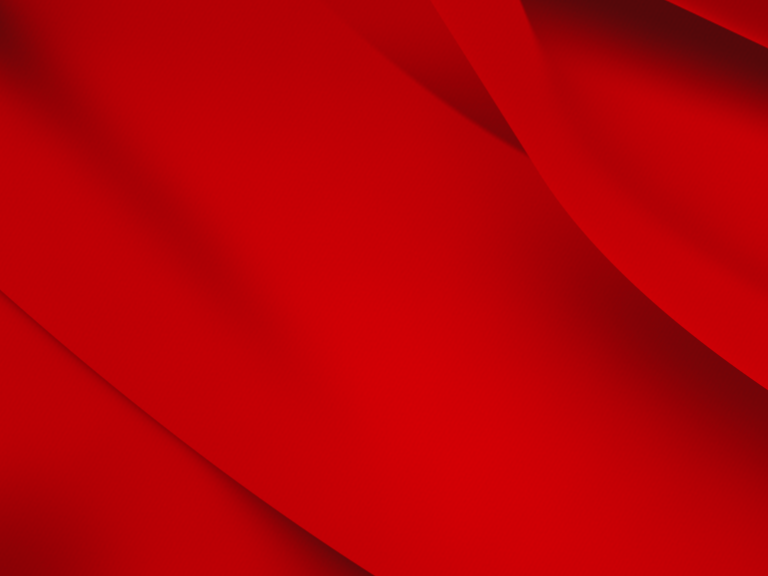
This background is drawn by a Shadertoy shader. Its source:

```glsl
// Draped red satin: broad diagonal folds with soft shadows and a fine weave.

const float EDGE = 0.0025; // softness of a fold edge, in canvas heights

float cover(float side) { return smoothstep(-EDGE, EDGE, side); }

float bell(float x, float width) { return exp(-x * x / (width * width)); }

vec2 hashGradient(vec2 cell) {
    vec2 h = vec2(dot(cell, vec2(127.1, 311.7)), dot(cell, vec2(269.5, 183.3)));
    return 2.0 * fract(sin(h) * 43758.5) - 1.0;
}

float gradientNoise(vec2 p) {
    vec2 i = floor(p), f = fract(p);
    vec2 u = f * f * f * (f * (f * 6.0 - 15.0) + 10.0);
    vec2 e = vec2(0.0, 1.0);
    float low = mix(dot(hashGradient(i), f),
                    dot(hashGradient(i + e.yx), f - e.yx), u.x);
    float high = mix(dot(hashGradient(i + e.xy), f - e.xy),
                     dot(hashGradient(i + e.yy), f - e.yy), u.x);
    return mix(low, high, u.y);
}

// Fold outlines; "drop" is the distance down from the top of the canvas
float sweepX(float drop) {
    float bend = max(drop - 0.3, 0.0);
    return 0.747 + 0.63 * drop + 1.12 * bend * bend;
}

float stripX(float drop) {
    float bend = max(drop - 0.15, 0.0);
    return 0.903 + 0.4 * drop + 1.84 * bend * bend;
}

float pocketDrop(float x) {
    float t = 0.929 - x;
    return 0.281 - 0.55 * t - 0.52 * t * t;
}

float hemDrop(float x) { return 0.503 + 0.89 * x - 0.194 * x * x; }

// Broad central cloth: a diagonal valley, a lit ridge and a cast shadow
float mainCloth(vec2 q) {
    float across = (0.06 + 1.1 * q.x - q.y) / 1.487;
    float valley = (0.09 + 0.12 * exp(-q.x / 0.09)) * bell(across, 0.06);
    valley *= 1.0 - smoothstep(0.3, 0.7, q.x);
    vec2 r = q - vec2(0.76, 0.74);
    vec2 ridge = vec2(dot(r, vec2(0.67, 0.74)), dot(r, vec2(0.74, -0.67)));
    float glow = 0.085 * bell(length(ridge / vec2(0.55, 0.23)), 1.0);
    float gap = max(sweepX(q.y) - q.x, 0.0);
    float shadow = mix(0.06, 0.29, smoothstep(0.28, 0.65, q.y))
                 * bell(gap, 0.04 + 0.3 * q.y);
    float corner = 0.09 * bell(length(q), 0.16);
    float topFade = 0.04 * (1.0 - smoothstep(0.0, 0.3, q.y));
    return 0.74 + glow - valley - shadow - corner - topFade;
}

// Lower left cloth, shaded beneath the hem
float lowerCloth(vec2 q, float depth) {
    float spread = smoothstep(0.3, 0.65, q.x);
    float shade = mix(0.2, 0.36, spread)
                * exp(-max(depth, 0.0) / mix(0.012, 0.09, spread));
    float corner = 0.2 * smoothstep(0.72, 1.02, q.y)
                 * (1.0 - smoothstep(0.0, 0.32, q.x));
    return 0.735 - shade - corner;
}

// Right cloth: a narrow strip, a valley, a lit panel and a deep hollow
float rightCloth(vec2 q) {
    float side = q.x - stripX(q.y);
    float panel = 0.78 - 0.13 * exp(-max(side, 0.0) / 0.09);
    float hollowLine = 0.01 + 0.38 * (q.x - 0.88);
    float hollow = 1.0 - smoothstep(-0.08, 0.085, q.y - hollowLine);
    panel = mix(panel, 0.33, hollow);
    float strip = 0.72 + 0.05 * smoothstep(0.1, 0.5, q.y)
                + 0.03 * exp(-max(q.x - sweepX(q.y), 0.0) / 0.03);
    float soft = mix(0.004, 0.07, smoothstep(0.02, 0.3, q.y));
    float tone = mix(strip, panel, smoothstep(-soft, soft, side));
    float flap = 0.47 * (q.x - 1.155) - q.y;
    float flapTone = mix(0.57, 0.76, exp(-max(flap, 0.0) / 0.02));
    return mix(tone, flapTone, cover(flap));
}

// Fine twill threads broken up by noise
float weave(vec2 q) {
    float twill = sin(760.0 * (q.x + 0.6 * q.y) + 2.0 * gradientNoise(q * 40.0));
    return 0.004 * twill + 0.016 * gradientNoise(q * 190.0)
         + 0.008 * gradientNoise(q * 12.0);
}

vec3 satin(float tone) {
    float dark = 1.0 - smoothstep(0.3, 0.62, tone);
    return vec3(tone, 0.032 * dark, 0.018 + 0.022 * dark);
}

void mainImage(out vec4 fragColor, in vec2 fragCoord) {
    vec2 q = fragCoord / iResolution.y;
    q.y = 1.0 - q.y;

    // Layer the folds from back to front
    float tone = mainCloth(q);
    float pocket = 0.68 - 0.21 * smoothstep(0.02, 0.28, q.y);
    tone = mix(tone, pocket, smoothstep(-0.004, 0.012, pocketDrop(q.x) - q.y));
    float hem = q.y - hemDrop(q.x);
    tone = mix(tone, lowerCloth(q, hem), cover(hem));
    tone = mix(tone, rightCloth(q), cover(q.x - sweepX(q.y)));

    fragColor = vec4(satin(tone + weave(q)), 1.0);
}
```
